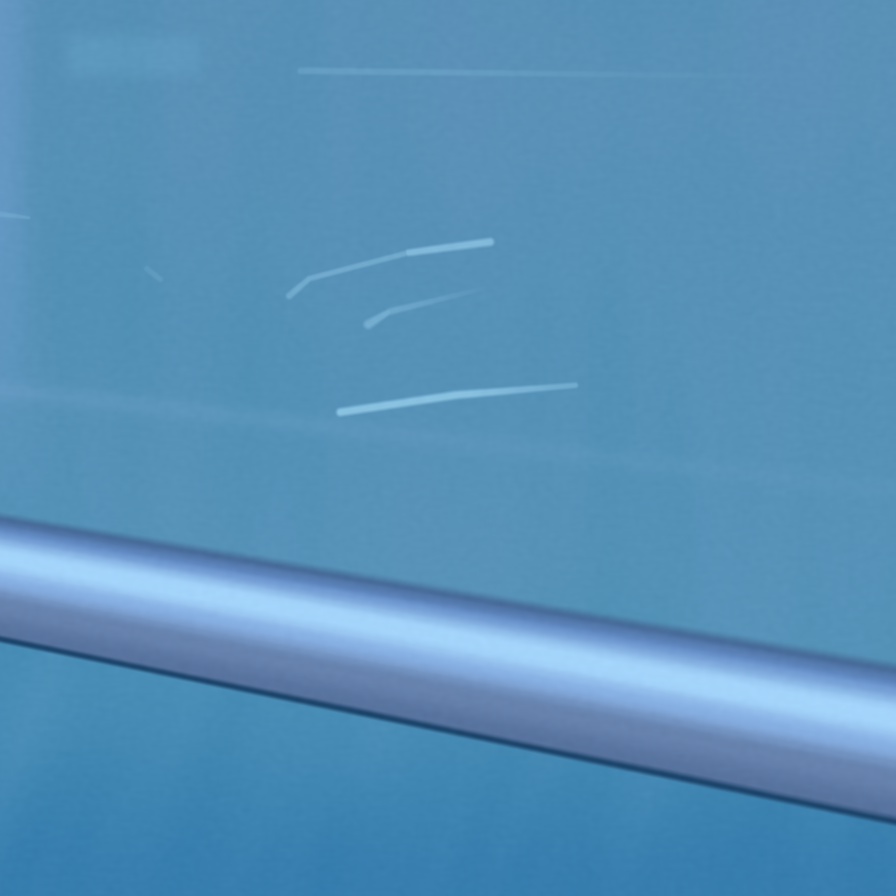
Reproduce this texture procedurally as a Shadertoy shader.

```glsl
// A brushed metal rail slopes across a scuffed blue panel.
// The rail is a colour ramp between two sloping lines; the scratches are
// tapered segments, and gradient noise gives soft stains and fine grain.

vec2 hashGradient(vec2 cell) {
    vec2 h = vec2(dot(cell, vec2(127.1, 311.7)), dot(cell, vec2(269.5, 183.3)));
    return 2.0 * fract(sin(h) * 43758.5) - 1.0;
}

float gradientNoise(vec2 p) {
    vec2 i = floor(p), f = fract(p);
    vec2 u = f * f * f * (f * (f * 6.0 - 15.0) + 10.0);
    vec2 e = vec2(1.0, 0.0);
    float a = dot(hashGradient(i), f);
    float b = dot(hashGradient(i + e), f - e);
    float c = dot(hashGradient(i + e.yx), f - e.yx);
    float d = dot(hashGradient(i + 1.0), f - 1.0);
    return mix(mix(a, b, u.x), mix(c, d, u.x), u.y);
}

// Soft segment whose half width runs from widths.x to widths.y.
float scratch(vec2 p, vec2 a, vec2 b, vec2 widths) {
    vec2 along = b - a;
    float h = clamp(dot(p - a, along) / dot(along, along), 0.0, 1.0);
    float r = mix(widths.x, widths.y, h);
    return 1.0 - smoothstep(r * 0.3, r + 0.002, length(p - a - along * h));
}

float softBox(vec2 p, vec2 center, vec2 halfSize, float blur) {
    vec2 d = smoothstep(halfSize + blur, halfSize - blur, abs(p - center));
    return d.x * d.y;
}

vec3 panelAbove(vec2 p) {
    vec3 color = mix(vec3(0.325, 0.575, 0.725), vec3(0.345, 0.565, 0.715), p.y);
    // Cloudy stains and upright streaks
    color += vec3(0.025, 0.004, 0.008) * gradientNoise(p * vec2(5.0, 4.0));
    color += vec3(0.018, 0.006, 0.012) * gradientNoise(p * vec2(17.0, 2.0) + 7.0);
    // Pale left margin, worn patch and sloping smear
    color += vec3(0.05, 0.03, 0.05) * smoothstep(0.05, 0.0, p.x) * smoothstep(0.4, 0.8, p.y);
    color += vec3(0.025, 0.03, 0.03) * softBox(p, vec2(0.15, 0.938), vec2(0.075, 0.022), 0.014);
    float smear = p.y - mix(0.565, 0.453, p.x);
    color += vec3(0.035, 0.022, 0.025) * exp(-pow(smear / 0.011, 2.0)) * (1.0 - 0.7 * p.x);

    // Bright scratches: upper curve, short hook, long stroke
    float upper = 0.45 * scratch(p, vec2(0.323, 0.670), vec2(0.345, 0.689), vec2(0.004, 0.003));
    upper = max(upper, 0.45 * scratch(p, vec2(0.345, 0.689), vec2(0.456, 0.718), vec2(0.003)));
    upper = max(upper, 0.75 * scratch(p, vec2(0.456, 0.718), vec2(0.547, 0.730), vec2(0.004, 0.005)));
    float hook = 0.5 * scratch(p, vec2(0.411, 0.638), vec2(0.434, 0.652), vec2(0.006, 0.003));
    hook = max(hook, 0.4 * smoothstep(0.57, 0.43, p.x)
        * scratch(p, vec2(0.434, 0.652), vec2(0.540, 0.678), vec2(0.004, 0.002)));
    float stroke = scratch(p, vec2(0.380, 0.540), vec2(0.508, 0.559), vec2(0.005));
    stroke = max(stroke, scratch(p, vec2(0.508, 0.559), vec2(0.642, 0.570), vec2(0.005, 0.003)));
    stroke *= 0.9 - 0.45 * smoothstep(0.5, 0.65, p.x);
    float marks = max(max(upper, hook), stroke);

    // Faint hairline and small nicks
    marks = max(marks, 0.25 * smoothstep(0.95, 0.35, p.x)
        * scratch(p, vec2(0.336, 0.921), vec2(0.95, 0.914), vec2(0.004, 0.002)));
    marks = max(marks, 0.25 * scratch(p, vec2(0.0, 0.761), vec2(0.032, 0.757), vec2(0.003, 0.001)));
    marks = max(marks, 0.18 * scratch(p, vec2(0.164, 0.700), vec2(0.179, 0.688), vec2(0.003)));
    return mix(color, vec3(0.56, 0.78, 0.90), marks);
}

vec3 panelBelow(vec2 p) {
    vec3 color = mix(vec3(0.215, 0.495, 0.685), vec3(0.285, 0.555, 0.715), smoothstep(0.0, 0.25, p.y));
    // Slanted wiping streaks
    float streak = gradientNoise(vec2(p.x * 18.0 - p.y * 6.0, p.y * 4.0));
    return color + vec3(0.03, 0.022, 0.018) * streak;
}

// Shading across the rail: t is 0 on its top edge and 1 on its bottom edge.
vec3 railColor(float t, float x) {
    t += 0.012 * gradientNoise(vec2(x * 3.0, t * 24.0));
    vec3 color = mix(vec3(0.27, 0.41, 0.59), vec3(0.40, 0.56, 0.79), smoothstep(0.0, 0.15, t));
    color = mix(color, vec3(0.64, 0.83, 0.98), smoothstep(0.10, 0.30, t));
    color = mix(color, vec3(0.53, 0.69, 0.89), smoothstep(0.36, 0.52, t));
    color = mix(color, vec3(0.40, 0.51, 0.68), smoothstep(0.50, 0.70, t));
    color = mix(color, vec3(0.34, 0.45, 0.62), smoothstep(0.72, 0.93, t));
    return mix(color, vec3(0.11, 0.27, 0.42), smoothstep(0.94, 0.99, t));
}

void mainImage(out vec4 fragColor, in vec2 fragCoord) {
    vec2 p = fragCoord / iResolution.xy;
    float topEdge = mix(0.424, 0.256, p.x);
    float bottomEdge = mix(0.285, 0.081, p.x);
    float t = (topEdge - p.y) / (topEdge - bottomEdge);

    // Panel, rail and panel again, with softened borders
    vec3 color = mix(panelAbove(p), railColor(t, p.x), smoothstep(-0.05, 0.035, t));
    color = mix(color, panelBelow(p), smoothstep(0.99, 1.03, t));

    // Fine grain
    color += 0.012 * gradientNoise(p * 110.0) + 0.008 * gradientNoise(p * vec2(60.0, 190.0));
    fragColor = vec4(clamp(color, 0.0, 1.0), 1.0);
}
```
